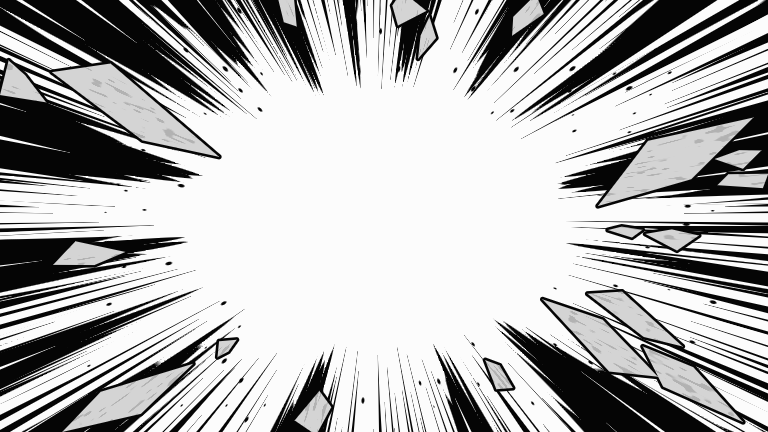
Write a WebGL 2 fragment shader that draws this background.

```glsl
#version 300 es
precision highp float;
// Monochrome comic burst: tapered ink rays converge on a bright empty oval.
// Wedges with serrated edges and hashed streaks form the rays; outlined
// stone slabs, chunks and tiny debris fly outward on top of them.
uniform vec2 u_resolution;
out vec4 outColor;

const float TAU = 6.2831853;
const vec2 FOCUS = vec2(0.865, 0.495);   // in canvas heights
const vec3 PAPER = vec3(0.99), INK = vec3(0.02), STONE = vec3(0.83), GRAIN = vec3(0.64);

// Heavy wedges: direction in degrees, tip distance, spread
const vec3 WEDGES[16] = vec3[16](
  vec3(10, 0.40, 0.22), vec3(34, 0.42, 0.15), vec3(54, 0.34, 0.20), vec3(79, 0.30, 0.20),
  vec3(96, 0.33, 0.15), vec3(113, 0.30, 0.20), vec3(130, 0.42, 0.30), vec3(145, 0.42, 0.19),
  vec3(167, 0.39, 0.23), vec3(187, 0.41, 0.15), vec3(202, 0.48, 0.10), vec3(216, 0.43, 0.17),
  vec3(251, 0.31, 0.27), vec3(295, 0.32, 0.20), vec3(321, 0.38, 0.26), vec3(352, 0.45, 0.06));

// Chunks aligned with the rays: centre, half length, half width
const vec4 CHUNKS[12] = vec4[12](
  vec4(0.726, 0.047, 0.050, 0.036), vec4(0.947, 0.977, 0.040, 0.040),
  vec4(1.710, 0.630, 0.055, 0.022), vec4(1.720, 0.580, 0.060, 0.020),
  vec4(1.555, 0.445, 0.062, 0.024), vec4(1.220, 0.960, 0.055, 0.026),
  vec4(0.990, 0.910, 0.050, 0.018), vec4(0.520, 0.200, 0.030, 0.016),
  vec4(1.150, 0.130, 0.045, 0.020), vec4(0.670, 0.975, 0.040, 0.022),
  vec4(1.447, 0.463, 0.040, 0.012), vec4(0.205, 0.415, 0.085, 0.030));

float hash(vec2 p) {
  vec3 q = fract(vec3(p.xyx) * 0.1031);
  q += dot(q, q.yzx + 33.33);
  return fract((q.x + q.y) * q.z);
}
float noise(vec2 p) {
  vec2 i = floor(p), f = fract(p);
  f = f * f * (3.0 - 2.0 * f);
  return mix(mix(hash(i), hash(i + vec2(1, 0)), f.x),
             mix(hash(i + vec2(0, 1)), hash(i + vec2(1, 1)), f.x), f.y);
}
float cover(float d, float px) { return clamp(0.5 - d / px, 0.0, 1.0); }

// Coordinates along and across a direction
vec2 align(vec2 v, vec2 dir) { return vec2(dot(v, dir), dot(v, vec2(-dir.y, dir.x))); }

// Radius of the clear oval in a given direction
float ovalRadius(vec2 dir) { return 1.0 / length(dir / vec2(0.43, 0.29)); }

// Signed distance to a quadrilateral, two corners per vec4
float quad(vec2 p, vec4 ab, vec4 cd) {
  vec2 v[4] = vec2[4](ab.xy, ab.zw, cd.xy, cd.zw);
  float best = 1e3, side = 1.0;
  for (int i = 0, j = 3; i < 4; j = i, i++) {
    vec2 e = v[j] - v[i], w = p - v[i];
    vec2 o = w - e * clamp(dot(w, e) / dot(e, e), 0.0, 1.0);
    best = min(best, dot(o, o));
    bvec3 s = bvec3(p.y >= v[i].y, p.y < v[j].y, e.x * w.y > e.y * w.x);
    if (all(s) || all(not(s))) side = -side;
  }
  return side * sqrt(best);
}

// Solid wedges whose borders break into radial teeth outside the oval
float wedgeInk(vec2 q, float turn, float ring, float px) {
  float inside = -1.0;
  for (int i = 0; i < 16; i++) {
    float a = radians(WEDGES[i].x);
    vec2 t = align(q, vec2(cos(a), sin(a)));
    inside = max(inside, WEDGES[i].z * (t.x - WEDGES[i].y) - abs(t.y));
  }
  float cell = turn * 220.0, tooth = 1.0 - abs(fract(cell) - 0.5) * 2.0;
  tooth *= hash(vec2(mod(floor(cell), 220.0), 7.0)) * smoothstep(0.8, 1.3, ring);
  float d = 0.012 - inside - 0.045 * tooth;
  return cover(d, clamp(fwidth(d), px, 8.0 * px)) * smoothstep(0.8, 0.9, ring);
}

// Thin tapered lines, one per angular cell, starting beyond the oval
float streaks(float r, float turn, float oval, float count, float gap, float weight, float px) {
  float cell = turn * count, id = mod(floor(cell), count), halfCell = 0.5 * TAU / count;
  float tip = oval + gap + 0.4 * hash(vec2(id, count));
  float spread = weight * halfCell * (0.3 + 0.7 * hash(vec2(id, count + 5.0)));
  float d = abs(fract(cell) - 0.5) * 2.0 * halfCell * r - spread * 2.0 * (r - tip);
  return cover(d, px) * step(tip, r);
}

// Small slivers scattered around the oval
float debris(vec2 p, float px) {
  vec2 id = floor(p / 0.045), rnd = vec2(hash(id), hash(id + 31.0));
  vec2 centre = (id + 0.3 + 0.4 * rnd) * 0.045, dir = normalize(centre - FOCUS);
  float ring = length(centre - FOCUS) / ovalRadius(dir);
  float d = length(align(p - centre, dir) * vec2(0.5, 1.0)) - 0.001 - 0.003 * rnd.y;
  return cover(d, px) * step(0.78, hash(id + 71.0)) * step(1.05, ring) * step(ring, 2.0);
}

void main() {
  float px = 1.0 / u_resolution.y;
  vec2 p = gl_FragCoord.xy * px, q = p - FOCUS;
  float r = length(q), turn = fract(atan(q.y, q.x) / TAU + 1.0);
  float oval = ovalRadius(q / max(r, 1e-4));

  // Rays: black wedges and lines, then white cuts
  float ink = wedgeInk(q, turn, r / oval, px);
  ink = max(ink, streaks(r, turn, oval, 96.0, 0.02, 0.5, px));
  ink = max(ink, streaks(r, turn, oval, 210.0, 0.0, 0.5, px));
  ink *= 1.0 - streaks(r, turn, oval, 74.0, 0.1, 0.35, px);
  ink = max(ink, debris(p, px));

  // Large slabs
  float stone = quad(p, vec4(0.12, 0.833, 0.256, 0.853), vec4(0.507, 0.637, 0.33, 0.675));
  stone = min(stone, quad(p, vec4(1.384, 0.523, 1.5, 0.674), vec4(1.744, 0.728, 1.6, 0.585)));
  stone = min(stone, quad(p, vec4(1.256, 0.307, 1.395, 0.26), vec4(1.523, 0.128, 1.41, 0.14)));
  stone = min(stone, quad(p, vec4(1.488, 0.198, 1.605, 0.15), vec4(1.72, 0.023, 1.535, 0.105)));
  stone = min(stone, quad(p, vec4(1.36, 0.32, 1.44, 0.325), vec4(1.58, 0.198, 1.49, 0.22)));
  stone = min(stone, quad(p, vec4(0.144, 0.0, 0.233, 0.093), vec4(0.447, 0.158, 0.326, 0.042)));
  stone = min(stone, quad(p, vec4(0.0, 0.78, 0.02, 0.86), vec4(0.058, 0.826, 0.107, 0.763)));

  // Chunks, each skewed by its own hash
  for (int i = 0; i < 12; i++) {
    vec4 k = CHUNKS[i];
    float skew = hash(k.xy * 90.0) - 0.5;
    stone = min(stone, quad(align(p - k.xy, normalize(k.xy - FOCUS)),
      k.zwzw * vec4(-1.0, skew, skew - 0.4, 1.0), k.zwzw * vec4(1.0, 0.6, 0.6 - skew, -1.0)));
  }

  // Outline and scratched stone face
  float scratch = smoothstep(0.72, 0.85, noise(vec2(r * 35.0, turn * 900.0)));
  vec3 color = mix(mix(PAPER, INK, ink), INK, cover(stone - 0.006, px));
  color = mix(color, mix(STONE, GRAIN, scratch * 0.7), cover(stone, px));
  outColor = vec4(color, 1.0);
}
```
